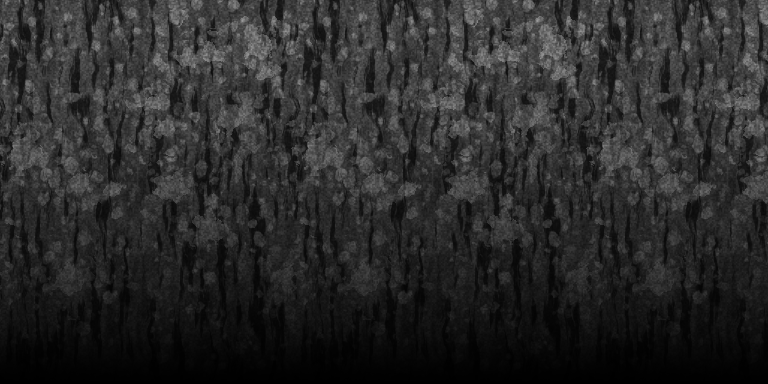
This background is drawn by a Shadertoy shader. Its source:

```glsl
const float TILE = 0.768;            // width of one repeat, in canvas heights
const float BARK_TONE = 0.225;
const float LICHEN_TONE = 0.46;
const float LICHEN_COVER = 0.88;
const float FISSURE_DEPTH = 0.62;
const float GRAIN = 0.5;
const float EDGE_WARP = 0.018;
const float FADE_POWER = 1.7;
const int PATCHES = 15;

// Large lichen patches: centre x, centre y, radius
const vec3 PATCH[PATCHES] = vec3[PATCHES](
    vec3(.605, .68, .044), vec3(.06, .60, .050), vec3(.545, .40, .043),
    vec3(.385, .735, .03), vec3(.43, .665, .032), vec3(.675, .88, .036),
    vec3(.55, .865, .032), vec3(.48, .84, .03), vec3(.21, .53, .034),
    vec3(.30, .51, .026), vec3(.445, .51, .038), vec3(.745, .285, .034),
    vec3(.18, .275, .042), vec3(.70, .81, .026), vec3(.46, .955, .025));

vec3 hash3(vec2 c) {
    vec3 q = fract(c.xyx * vec3(.1031, .1030, .0973));
    q += dot(q, q.yxz + 33.33);
    return fract((q.xxy + q.yzz) * q.zyx);
}

// Value noise; freq.x is a whole number of cells per tile
float noise(vec2 p, vec2 freq) {
    vec2 g = vec2(p.x / TILE, p.y) * freq;
    vec2 i = floor(g), f = fract(g);
    f = f * f * (3.0 - 2.0 * f);
    float x0 = mod(i.x, freq.x), x1 = mod(i.x + 1.0, freq.x);
    float low = mix(hash3(vec2(x0, i.y)).x, hash3(vec2(x1, i.y)).x, f.x);
    float high = mix(hash3(vec2(x0, i.y + 1.0)).x, hash3(vec2(x1, i.y + 1.0)).x, f.x);
    return mix(low, high, f.y);
}

float fbm(vec2 p, vec2 freq) {
    float sum = 0.0, amp = 0.533;
    for (int i = 0; i < 4; i++) {
        sum += amp * noise(p, freq);
        freq *= 2.0;
        amp *= 0.5;
    }
    return sum;
}

// Distance to the nearest patch, relative to its radius
float patchDistance(vec2 p) {
    float nearest = 1e3;
    for (int i = 0; i < PATCHES; i++) {
        vec2 d = p - PATCH[i].xy;
        d.x = mod(d.x + 0.5 * TILE, TILE) - 0.5 * TILE;
        d.y *= 1.15;
        nearest = min(nearest, length(d) / PATCH[i].z);
    }
    return nearest;
}

// Round spots scattered over a jittered grid: x = coverage, y = tone
vec2 spots(vec2 p, float cells, float chance, float seed) {
    vec2 g = p * cells / TILE, home = floor(g);
    float soft = 1.0 * cells / (TILE * iResolution.y);
    vec2 result = vec2(0.0, 0.5);
    for (int y = -1; y <= 1; y++)
    for (int x = -1; x <= 1; x++) {
        vec2 cell = home + vec2(x, y);
        vec2 id = vec2(mod(cell.x, cells), cell.y) + seed;
        vec3 place = hash3(id), kind = hash3(id + 71.0);
        vec2 d = g - cell - 0.15 - 0.7 * place.xy;
        d.y *= mix(0.7, 1.0, kind.z);
        float radius = mix(0.22, 0.52, kind.x);
        float cover = smoothstep(soft, -soft, length(d) - radius);
        cover *= step(place.z, chance);
        if (cover > result.x) result = vec2(cover, kind.y);
    }
    return result;
}

void mainImage(out vec4 fragColor, in vec2 fragCoord) {
    vec2 p = fragCoord / iResolution.y;

    // Bark with short, thin upright fissures
    float broad = fbm(p, vec2(5.0, 4.0));
    vec2 bent = p + vec2(0.03 * (fbm(p, vec2(12.0, 14.0)) - 0.5), 0.0);
    float streak = fbm(bent, vec2(46.0, 13.0));
    float crack = smoothstep(0.48, 0.3, fbm(bent, vec2(54.0, 11.0)));
    float rough = fbm(p, vec2(60.0, 64.0));
    float grain = noise(p, vec2(197.0, 256.0)) - 0.5;
    float bark = BARK_TONE * (0.25 + 0.35 * broad + 0.9 * streak + 0.55 * rough);
    bark *= 1.0 - FISSURE_DEPTH * crack;

    // Lichen with ragged edges, denser around the large patches
    vec2 warp = vec2(fbm(p, vec2(46.0, 60.0)), fbm(p + 0.37, vec2(46.0, 60.0))) - 0.5;
    vec2 q = p + EDGE_WARP * warp;
    float d = patchDistance(q);
    float cluster = exp(-0.17 * d * d);
    float ragged = 2.0 * (fbm(p, vec2(30.0, 40.0)) - 0.5);
    float large = smoothstep(0.04, -0.04, d - 0.85 + ragged);
    vec2 medium = spots(q, 23.0, 0.09 + 0.5 * cluster, 11.0);
    vec2 small = spots(q, 38.0, 0.10 + 0.26 * cluster, 143.0);
    vec2 tiny = spots(q, 61.0, 0.09 + 0.12 * cluster, 317.0);
    float cover = max(large, medium.x * mix(0.5, 1.0, medium.y));
    cover = max(cover, small.x * mix(0.35, 1.0, small.y));
    cover = max(cover, tiny.x * mix(0.25, 0.9, tiny.y));
    float lichen = LICHEN_TONE * (0.6 + 0.5 * rough + 0.3 * streak);
    lichen *= 1.0 - 0.25 * crack;

    // Grain and fall into darkness
    float tone = mix(bark, lichen, LICHEN_COVER * cover) * (1.0 + GRAIN * grain);
    float y = clamp(p.y, 0.0, 1.0);
    tone *= (1.0 - pow(1.0 - y, FADE_POWER)) * smoothstep(-0.1, 0.15, y);
    fragColor = vec4(vec3(tone), 1.0);
}
```
